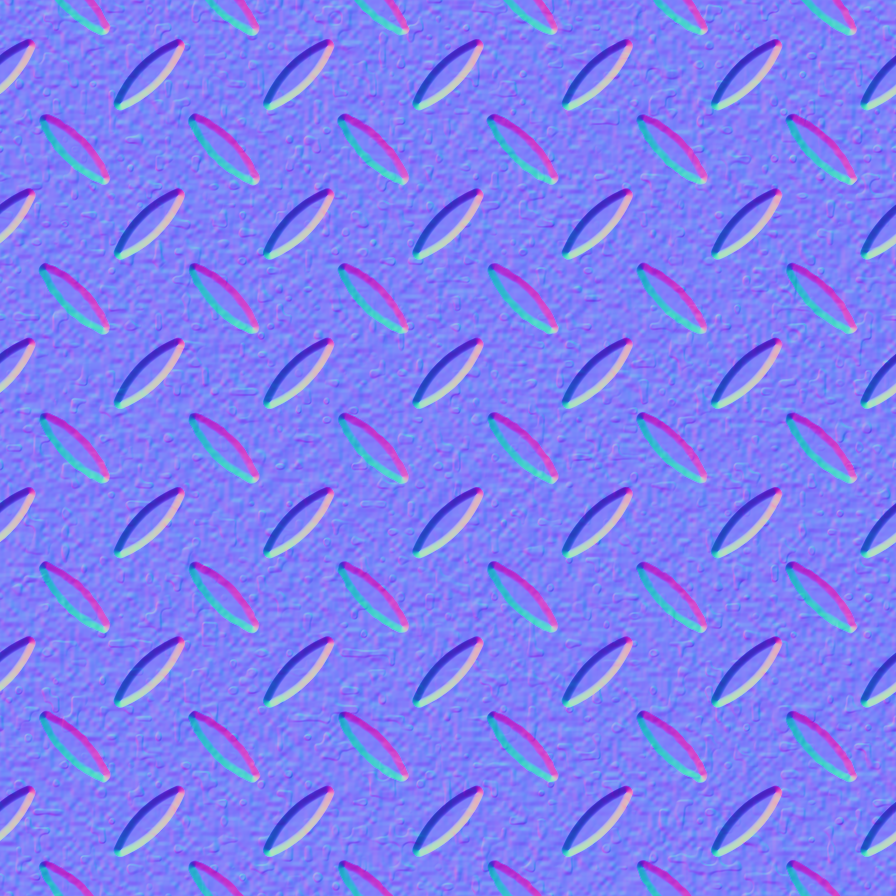
Reproduce this texture map procedurally as a Shadertoy shader.

```glsl
// Tangent-space normal map of diamond tread plate: raised lens-shaped lugs in two
// alternating diagonal directions on a finely grained, lightly pitted sheet.
// A tiling height field is built first, then its slope is encoded as colour.

const float REPEATS = 6.0;          // plate cells across and down
const float LUG_LENGTH = 0.272;     // half length before rounding, in cells
const float LUG_WIDTH = 0.053;      // half width before rounding
const float LUG_ROUND = 0.044;      // radius of the blunt tips
const float BEVEL_WIDTH = 0.053;
const float RISING_SLOPE = 1.35;    // steepness of lugs rising to the right
const float FALLING_SLOPE = 1.1;    // steepness of lugs falling to the right
const float EDGE_WEAR = 0.009;      // raggedness of the falling lugs
const float FINE_FREQ = 180.0;      // noise cells across the canvas
const float COARSE_FREQ = 78.0;
const float PIT_FREQ = 96.0;
const float FINE_HEIGHT = 0.0075;
const float COARSE_HEIGHT = 0.008;
const float PIT_DEPTH = 0.0045;
const float TOP_GRAIN = 0.35;       // grain left on the lug tops
const float SAMPLE_STEP = 0.006;    // half step of the slope, in cells
const vec3 FLAT_SCALE = vec3(0.5, 0.5, 0.48);

// Integer hash of a lattice point, 0 to 1
float hash(vec2 cell, uint seed) {
    uvec2 c = uvec2(cell);
    uint h = c.x * 1597u + c.y * 51749u + seed * 7919u;
    h = (h ^ (h >> 15)) * 739981u;
    h = (h ^ (h >> 13)) * 912931u;
    h ^= h >> 16;
    return float(h & 65535u) / 65535.0;
}

// Value noise that wraps at the canvas edges
float wrapNoise(vec2 uv, float freq, uint seed) {
    vec2 p = uv * freq;
    vec2 i = floor(p);
    vec2 f = p - i;
    f = f * f * (3.0 - 2.0 * f);
    vec2 a = mod(i, freq);
    vec2 b = mod(i + 1.0, freq);
    float low = mix(hash(a, seed), hash(vec2(b.x, a.y), seed), f.x);
    float high = mix(hash(vec2(a.x, b.y), seed), hash(b, seed), f.x);
    return mix(low, high, f.y);
}

// Rounded lens with its long axis along the rising diagonal
float lugDistance(vec2 q) {
    vec2 p = abs(vec2(q.x - q.y, q.x + q.y)) * sqrt(0.5);
    float radius = (LUG_LENGTH * LUG_LENGTH + LUG_WIDTH * LUG_WIDTH) / (2.0 * LUG_WIDTH);
    float offset = radius - LUG_WIDTH;
    bool atTip = (p.y - LUG_LENGTH) * offset > p.x * LUG_LENGTH;
    float d = atTip ? length(p - vec2(0.0, LUG_LENGTH))
                    : length(p + vec2(offset, 0.0)) - radius;
    return d - LUG_ROUND;
}

// Bevel from 0 at the rim to 1 on the flat top, crisp outside and soft inside
float bevel(float d) {
    float t = clamp(-d / BEVEL_WIDTH, 0.0, 1.0);
    return t + t * t - t * t * t;
}

float plateHeight(vec2 p) {
    vec2 uv = p / REPEATS;
    float fine = wrapNoise(uv, FINE_FREQ, 1u);
    float coarse = wrapNoise(uv, COARSE_FREQ, 2u);
    float pits = smoothstep(0.68, 0.88, wrapNoise(uv, PIT_FREQ, 3u));

    // Lugs sit half a cell apart, mirrored from one set to the other
    vec2 rising = fract(p + vec2(0.5, 0.0)) - 0.5;
    vec2 falling = fract(p + vec2(0.0, 0.5)) - 0.5;
    float riseTop = bevel(lugDistance(rising));
    float fallTop = bevel(lugDistance(falling * vec2(1.0, -1.0)) + EDGE_WEAR * (fine - 0.5));

    float grain = FINE_HEIGHT * fine + COARSE_HEIGHT * coarse - PIT_DEPTH * pits;
    float lugs = BEVEL_WIDTH * (RISING_SLOPE * riseTop + FALLING_SLOPE * fallTop);
    return lugs + grain * mix(1.0, TOP_GRAIN, max(riseTop, fallTop));
}

void mainImage(out vec4 fragColor, in vec2 fragCoord) {
    vec2 p = fragCoord / iResolution.xy * REPEATS;

    // Slope by central differences
    vec2 e = vec2(SAMPLE_STEP, 0.0);
    vec2 slope = vec2(plateHeight(p + e.xy) - plateHeight(p - e.xy),
                      plateHeight(p + e.yx) - plateHeight(p - e.yx)) / (2.0 * SAMPLE_STEP);

    // Red faces right, green faces down, blue faces out
    vec3 normal = normalize(vec3(-slope.x, slope.y, 1.0));
    fragColor = vec4(0.5 + FLAT_SCALE * normal, 1.0);
}
```
